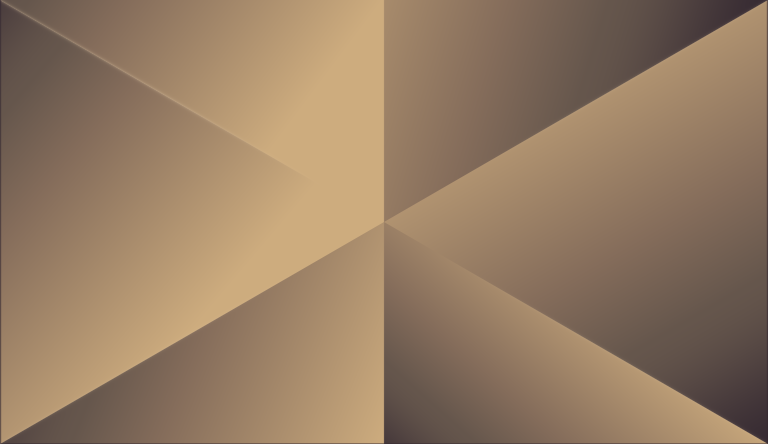
Give the GLSL for this background, as a WebGL 1 fragment shader.

```glsl
precision highp float;

uniform vec2 u_resolution;

const vec3 PLUM = vec3(0.20, 0.155, 0.19);
const vec3 UMBER = vec3(0.40, 0.34, 0.30);
const vec3 TAUPE = vec3(0.52, 0.425, 0.355);
const vec3 GOLD = vec3(0.805, 0.675, 0.495);
const vec3 CREAM = vec3(0.90, 0.80, 0.66);

// Shared colour ramp from shadow to light
vec3 bronzeRamp(float t) {
  t = clamp(t, 0.0, 1.0);
  vec3 color = mix(PLUM, UMBER, smoothstep(-0.05, 0.33, t));
  color = mix(color, TAUPE, clamp((t - 0.31) / 0.19, 0.0, 1.0));
  return mix(color, GOLD, clamp((t - 0.5) / 0.5, 0.0, 1.0));
}

// Linear gradient with its level at the centre and a slope per axis
vec3 facet(vec2 p, float centerLevel, vec2 slope) {
  return bronzeRamp(centerLevel + dot(p, slope));
}

// Antialiased half plane, one where side is positive
float halfPlane(float side, float softness) {
  return smoothstep(-softness, softness, side);
}

// Thin crease that fades towards the centre
float crease(float side, float along, float width) {
  return exp(-abs(side) / width) * smoothstep(0.12, 0.6, along);
}

void main() {
  // Centred coordinates, -1 to 1 on both axes
  vec2 p = 2.0 * gl_FragCoord.xy / u_resolution - 1.0;
  float softness = 1.5 / u_resolution.y;
  float rising = p.y - p.x;
  float falling = p.y + p.x;

  // Left half: side, upper and lower facets
  vec3 left = facet(p, 1.185, vec2(0.715, -0.35));
  left = mix(left, facet(p, 1.325, vec2(0.75, -0.325)), halfPlane(falling, softness));
  left = mix(left, facet(p, 0.80, vec2(0.85, -0.20)), halfPlane(-rising, softness));

  // Right half: side, upper and lower facets
  vec3 right = facet(p, 0.80, vec2(-0.40, 0.40));
  right = mix(right, facet(p, 0.607, vec2(-0.74, 0.133)), halfPlane(rising, softness));
  right = mix(right, facet(p, 0.65, vec2(0.85, 0.55)), halfPlane(-falling, softness));

  // Pale creases along the diagonals
  left = mix(left, CREAM, 0.35 * crease(falling, -p.x, 0.006));
  left = mix(left, CREAM, 0.15 * crease(rising, -p.x, 0.006));
  right = mix(right, CREAM, 0.15 * crease(rising, p.x, 0.006));
  right = mix(right, CREAM, 0.15 * crease(falling, p.x, 0.006));

  vec3 color = mix(left, right, halfPlane(p.x, softness * 0.6));

  // Fine dark rim on the sides and the bottom
  float rim = min(1.0 - abs(p.x), 1.0 + p.y);
  color = mix(color, PLUM, 0.6 * (1.0 - smoothstep(0.001, 0.005, rim)));

  gl_FragColor = vec4(color, 1.0);
}
```
